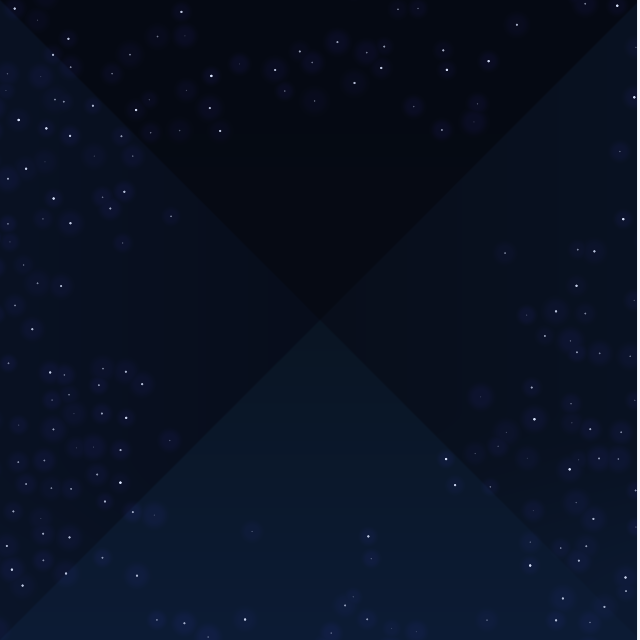
This background is drawn by a WebGL 2 fragment shader. Its source:

```glsl
#version 300 es
precision highp float;
// Night sky split into four dark wedges that meet at the centre.
// Each wedge has its own gradient; hashed grid cells scatter small stars
// with soft indigo halos around an empty middle.

uniform vec2 u_resolution;
out vec4 outColor;

// Integer hash of a cell, giving three values from 0 to 1.
vec3 hash3(vec2 cell) {
    uvec3 v = uvec3(ivec3(ivec2(cell) + 64, 17)) * 1664525u + 1013904223u;
    v.x += v.y * v.z; v.y += v.z * v.x; v.z += v.x * v.y;
    v ^= v >> 16u;
    v.x += v.y * v.z; v.y += v.z * v.x; v.z += v.x * v.y;
    return vec3(v >> 8u) / 16777216.0;
}

float valueNoise(vec2 p) {
    vec2 i = floor(p), f = fract(p);
    f = f * f * (3.0 - 2.0 * f);
    float low = mix(hash3(i).x, hash3(i + vec2(1, 0)).x, f.x);
    float high = mix(hash3(i + vec2(0, 1)).x, hash3(i + vec2(1, 1)).x, f.x);
    return mix(low, high, f.y);
}

// Four gradients joined along the diagonals.
vec3 wedges(vec2 p) {
    vec2 d = p - 0.5;
    float rising = smoothstep(-0.003, 0.003, d.y - d.x);
    float falling = smoothstep(-0.003, 0.003, d.x + d.y);
    float reach = 2.0 * max(abs(d.x), abs(d.y));

    vec3 top = mix(vec3(0.023, 0.039, 0.078), vec3(0.020, 0.036, 0.075), reach);
    vec3 left = mix(vec3(0.027, 0.050, 0.105), vec3(0.034, 0.068, 0.135), reach);
    vec3 right = mix(vec3(0.031, 0.055, 0.105), vec3(0.033, 0.068, 0.130), reach);
    vec3 bottom = mix(vec3(0.037, 0.082, 0.137), vec3(0.047, 0.106, 0.205), reach);

    // The lower corners drift towards the bottom colour.
    left = mix(left, bottom, 0.35 * smoothstep(0.3, 0.0, p.y));
    right = mix(right, bottom, 0.75 * smoothstep(0.36, 0.05, p.y));
    return mix(mix(bottom, right, falling), mix(left, top, falling), rising);
}

// Chance that a star appears: clumped, and none in the middle.
float starDensity(vec2 p) {
    float clearing = smoothstep(0.24, 0.36, length(p - 0.5));
    return clearing * (0.12 + 0.75 * smoothstep(0.25, 0.75, valueNoise(p * 7.0)));
}

// Returns halo strength in x and star light in y.
vec2 starField(vec2 p, float pixel) {
    const float CELLS = 22.0;
    vec2 home = floor(p * CELLS);
    float halo = 0.0, light = 0.0;
    for (int y = -1; y <= 1; y++) {
        for (int x = -1; x <= 1; x++) {
            vec2 cell = home + vec2(x, y);
            vec3 place = hash3(cell + 100.0);
            vec3 look = hash3(cell + 300.0);
            vec2 center = (cell + 0.1 + 0.8 * place.xy) / CELLS;
            if (place.z > starDensity(center)) continue;

            float dist = length(p - center);
            float radius = mix(0.017, 0.027, look.x);
            float glow = smoothstep(radius, radius * 0.35, dist);
            halo = max(halo, glow * mix(0.55, 1.0, look.y));

            float size = mix(0.0009, 0.0020, look.z);
            float core = 1.0 - smoothstep(size - 0.5 * pixel, size + 0.5 * pixel, dist);
            light = max(light, core * mix(0.15, 1.0, look.z));
        }
    }
    return vec2(halo, light);
}

void main() {
    vec2 p = gl_FragCoord.xy / u_resolution;
    float pixel = 1.0 / min(u_resolution.x, u_resolution.y);

    vec3 color = wedges(p);
    vec2 stars = starField(p, pixel);
    color += vec3(0.020, 0.014, 0.065) * stars.x;
    color = mix(color, vec3(0.86, 0.90, 1.0), stars.y);

    // Pale strip along the right edge.
    float strip = smoothstep(-0.5 * pixel, 0.5 * pixel, p.x - 0.9955);
    color = mix(color, vec3(0.97, 0.98, 1.0), strip);
    outColor = vec4(color, 1.0);
}
```
